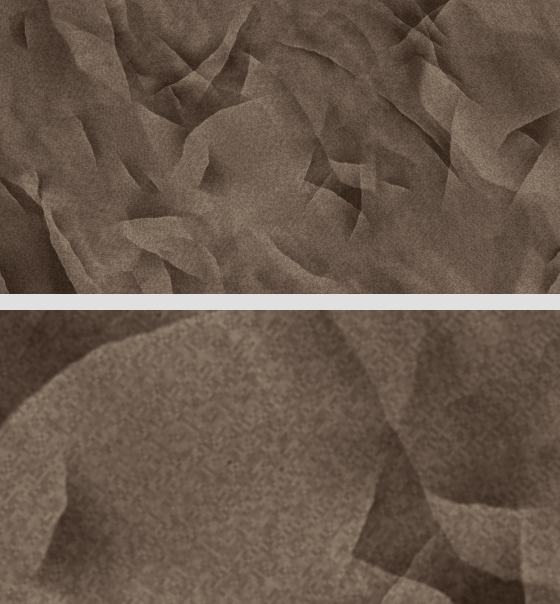
Top, the full canvas; bottom, a detail of the centre.
Give the GLSL for this texture, as a Shadertoy shader.

```glsl
// Crumpled brown kraft paper with slanted folds, creased facets and fine grain.
#define BASE_TONE 0.63
#define FACET_CONTRAST 0.60
#define FOLD_COUNT 48
#define FOLD_DEPTH 0.46
#define CREASE_LIGHT 0.16
#define GRAIN_SCALE 250.0
#define GRAIN_STRENGTH 0.70
#define SHADOW_COLOR vec3(0.24, 0.18, 0.14)
#define LIGHT_COLOR vec3(0.50, 0.43, 0.37)

float hash(vec2 p) {
    return fract(sin(dot(p, vec2(127.1, 311.7))) * 43758.5453);
}

vec2 hash2(vec2 p) {
    return vec2(hash(p), hash(p + 37.3));
}

float noise(vec2 p) {
    vec2 i = floor(p), f = fract(p);
    f = f * f * (3.0 - 2.0 * f);
    return mix(mix(hash(i), hash(i + vec2(1, 0)), f.x),
               mix(hash(i + vec2(0, 1)), hash(i + vec2(1, 1)), f.x), f.y);
}

float fbm(vec2 p) {
    float sum = 0.0, amp = 0.5;
    for (int i = 0; i < 4; i++) {
        sum += amp * noise(p);
        p = mat2(1.6, 1.2, -1.2, 1.6) * p + 5.7;
        amp *= 0.5;
    }
    return sum / 0.9375;
}

// Tilted facets blended across borders: x = shading, y = crease line.
vec2 facets(vec2 p, float seed) {
    float sharpness = mix(6.0, 60.0, smoothstep(0.3, 0.75, noise(p * 0.8 + seed)));
    vec2 cell = floor(p);
    float total = 0.0, squares = 0.0, shade = 0.0;
    for (int y = -1; y <= 1; y++)
    for (int x = -1; x <= 1; x++) {
        vec2 id = cell + vec2(x, y);
        vec2 delta = p - id - hash2(id + seed);
        vec2 slope = hash2(id + seed + 71.9) - 0.5;
        float weight = exp(-sharpness * dot(delta, delta));
        shade += weight * (0.6 * hash(id + seed + 13.7) - 0.3 + dot(delta, slope) * 2.0);
        total += weight;
        squares += weight * weight;
    }
    total = max(total, 1e-18);
    float border = 1.0 - squares / (total * total);
    return vec2(shade / total, border * smoothstep(20.0, 60.0, sharpness));
}

// One bent fold: shadow on one side, light and a thin rim on the other.
float fold(vec2 p, float id, float aspect) {
    vec2 center = hash2(vec2(id, 4.1)) * vec2(aspect, 1.0);
    vec2 shape = hash2(vec2(id, 9.6));
    vec2 bend = hash2(vec2(id, 17.2)) - 0.5;
    // Steep on the left, two crossing diagonals elsewhere
    float diagonal = hash(vec2(id, 23.4)) < 0.55 ? -0.6 : 0.95;
    float steep = smoothstep(0.75, 0.3, center.x);
    float angle = mix(diagonal, -1.25, steep) + 0.9 * bend.x;
    float c = cos(angle), s = sin(angle);
    vec2 q = mat2(c, -s, s, c) * (p - center);
    q.y += 2.6 * bend.y * q.x * q.x;
    float reach = mix(0.06, 0.34, shape.x * shape.x);
    float fade = 1.0 - smoothstep(0.15, 1.0, abs(q.x) / reach);
    float width = mix(0.012, 0.06, shape.y) * (0.25 + fade);
    float flip = hash(vec2(id, 41.8)) < 0.3 ? -1.0 : 1.0;
    float side = smoothstep(-0.003, 0.003, q.y * flip);
    float fall = exp(-pow(abs(q.y) / width, 1.4));
    float rim = exp(-pow(abs(q.y + 0.003 * flip) / 0.004, 2.0));
    return fade * (fall * mix(0.58, -1.0, side) + 0.28 * rim);
}

void mainImage(out vec4 fragColor, in vec2 fragCoord) {
    vec2 p = fragCoord / iResolution.y;
    float aspect = iResolution.x / iResolution.y;

    // Uneven paper surface
    vec2 warp = vec2(noise(p * 4.1 + 2.3), noise(p * 4.1 + 19.4)) - 0.5;
    vec2 ripple = vec2(fbm(p * 13.0), fbm(p * 13.0 + 8.2)) - 0.5;
    vec2 w = p + 0.11 * warp + 0.022 * ripple;
    vec2 slanted = mat2(0.98, 0.32, 0.40, 0.68) * w;

    // Facets from broad planes to small wrinkles
    vec2 broad = facets(slanted * 3.6, 3.0);
    vec2 middle = facets(slanted * 8.0 + 0.6 * warp, 29.0);
    vec2 small = facets(mat2(0.9, -0.3, 0.3, 0.9) * w * 17.0, 53.0);
    float wrinkled = smoothstep(0.35, 0.65, fbm(p * 2.4 + 31.0));
    float tone = BASE_TONE + 0.50 * (fbm(p * 1.9 + 6.5) - 0.5);
    tone += FACET_CONTRAST * (0.9 * broad.x + middle.x * mix(0.4, 0.75, wrinkled)
                            + small.x * mix(0.10, 0.38, wrinkled));
    tone += CREASE_LIGHT * (broad.y * noise(p * 6.0) + 0.7 * middle.y * wrinkled);

    // Crossing folds
    vec2 bent = p + 0.07 * warp + 0.028 * ripple;
    float relief = 0.0;
    for (int i = 0; i < FOLD_COUNT; i++)
        relief += fold(bent, float(i) + 1.0, aspect);
    tone += FOLD_DEPTH * clamp(relief, -1.2, 0.9);

    // Darker sides
    float u = p.x / aspect;
    tone -= 0.16 * smoothstep(0.28, 0.0, u) + 0.12 * smoothstep(0.82, 1.0, u);
    tone = clamp(tone, -0.08, 1.05);

    // Pulp grain, turned off the grid, and sparse dark flecks
    vec2 pulp = mat2(0.8, 0.6, -0.6, 0.8) * p * GRAIN_SCALE;
    float grain = 0.75 * noise(pulp) + 0.25 * noise(pulp.yx * 0.47 + 7.0) - 0.5;
    tone += GRAIN_STRENGTH * grain * (0.5 + 0.5 * clamp(tone, 0.0, 1.0));
    vec2 fleckCell = floor(p * 34.0);
    vec2 fleckOffset = fract(p * 34.0) - 0.2 - 0.6 * hash2(fleckCell + 5.0);
    float fleck = smoothstep(0.13, 0.04, length(fleckOffset)) * step(0.96, hash(fleckCell + 91.0));
    tone -= 0.3 * fleck;

    vec3 paper = mix(SHADOW_COLOR, LIGHT_COLOR, clamp(tone, -0.35, 1.3));
    fragColor = vec4(paper, 1.0);
}
```
